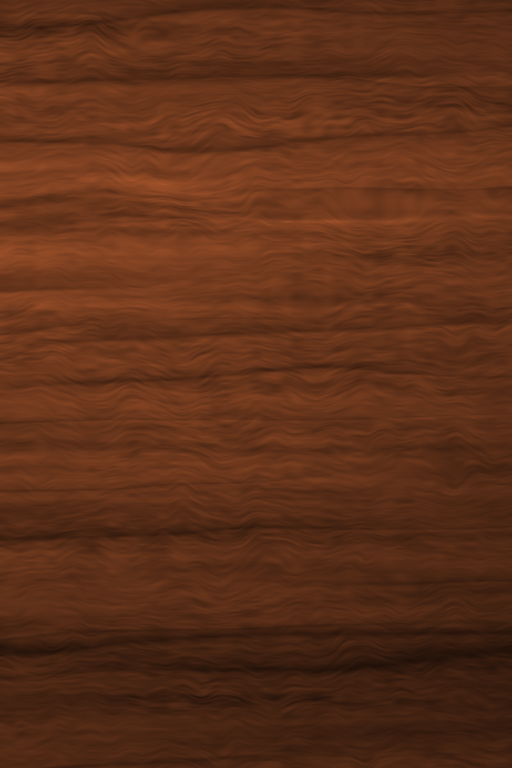
This texture is drawn by a WebGL 2 fragment shader. Its source:

```glsl
#version 300 es
precision highp float;
// Dark reddish-brown wood: horizontal grain, feathery fibres and wavy dark veins.

#define WOOD_TINT vec3(1.0, 0.51, 0.262)
#define LIGHT_LOW 0.262
#define LIGHT_GAIN 0.168
#define LIGHT_HEIGHT 0.69
#define BAND_CONTRAST 0.30
#define STREAK_CONTRAST 0.34
#define FIBRE_CONTRAST 0.40
#define FIBRE_SLANT 0.026
#define VEIN_COUNT 17
#define VEIN_DEPTH 0.40
#define FIGURE_HEIGHT 0.735
#define FIGURE_GLOW 0.42

uniform vec2 u_resolution;
out vec4 fragColor;

float hash(vec2 p) {
  return fract(sin(dot(p, vec2(127.1, 311.7))) * 43758.5453);
}

float noise(vec2 p) {
  vec2 cell = floor(p), f = fract(p);
  f = f * f * (3.0 - 2.0 * f);
  float low = mix(hash(cell), hash(cell + vec2(1.0, 0.0)), f.x);
  float high = mix(hash(cell + vec2(0.0, 1.0)), hash(cell + 1.0), f.x);
  return mix(low, high, f.y);
}

float fbm(vec2 p) {
  float sum = 0.0, gain = 0.5;
  for (int i = 0; i < 4; i++) {
    sum += gain * noise(p);
    p = p * vec2(1.7, 2.1) + vec2(13.7, 5.3);
    gain *= 0.5;
  }
  return sum / 0.9375;
}

// Wavy veins, crisp on one side and fading softly on the other
float veins(vec2 p, float width) {
  float shade = 0.0;
  for (int i = 0; i < VEIN_COUNT; i++) {
    float id = float(i);
    float weight = hash(vec2(id, 8.7));
    float centre = (id - 0.3 + 1.6 * hash(vec2(id, 3.1))) / float(VEIN_COUNT);
    float path = centre + 0.025 * (p.x - 0.3)
      + 0.030 * (noise(vec2(p.x * 4.0 + id * 7.3, id)) - 0.5)
      + 0.005 * (noise(vec2(p.x * 13.0, id * 3.7)) - 0.5);
    float swell = noise(vec2(p.x * 5.0, id + 40.5));
    float thick = mix(0.0018, 0.0055, weight * weight) * (0.5 + swell);
    float d = p.y - path;
    if (hash(vec2(id, 6.3)) > 0.65) d = -d;
    float profile = d < 0.0 ? exp(-d * d / (thick * thick)) : exp(-d / (thick * 2.4));

    // Each vein enters from one side and tapers out
    float along = hash(vec2(id, 5.9)) > 0.55 ? width - p.x : p.x;
    float end = width * mix(0.3, 1.5, hash(vec2(id, 1.3)));
    float reach = 1.0 - smoothstep(end - 0.3, end, along);
    shade = max(shade, profile * reach * mix(0.4, 1.0, weight) * (0.45 + 0.7 * swell));
  }
  return shade;
}

void main() {
  vec2 p = gl_FragCoord.xy / u_resolution.y;
  float width = u_resolution.x / u_resolution.y;
  float side = p.x / width;

  // Gentle grain drift, stronger around the swirling figure
  float offset = (p.y - FIGURE_HEIGHT) / 0.045;
  float figure = exp(-offset * offset);
  vec2 g = p;
  g.y += 0.016 * (noise(p * vec2(3.5, 6.0)) - 0.5) - 0.015 * p.x;
  g.y += figure * 0.03 * (noise(p * vec2(8.0, 17.0) + 4.0) - 0.5);

  // Broad bands, long streaks and smoky dark strips
  float band = fbm(g * vec2(1.5, 15.0) + 2.3) - 0.5;
  float streak = fbm(g * vec2(2.6, 70.0) + 9.1) - 0.5;
  float strip = smoothstep(0.62, 0.9, noise(g * vec2(1.6, 27.0) + 51.0));

  // Short fibres bent into slanted feathers
  float bend = noise(p * vec2(17.0, 14.0) + 21.0) + 0.4 * noise(p * vec2(42.0, 30.0));
  float fibreY = g.y + FIBRE_SLANT * bend;
  float fibre = 0.55 * noise(vec2(p.x * 34.0, fibreY * 210.0))
    + 0.45 * noise(vec2(p.x * 75.0 + 7.0, fibreY * 370.0)) - 0.5;
  float feather = 0.4 + 1.0 * noise(g * vec2(4.0, 24.0) + 31.0);

  // Bright curling lines in the figure
  float curl = noise(vec2(g.x * 5.0, g.y * 135.0) + 17.0);
  float glow = FIGURE_GLOW * figure * curl * curl * curl * (1.15 - 0.6 * side);

  // Soft lamp from the upper left, falling off to the edges
  float fall = (p.y - LIGHT_HEIGHT) / 0.42;
  float light = LIGHT_LOW + LIGHT_GAIN * exp(-fall * fall);
  light *= 1.09 - 0.17 * side * side;
  light *= 1.0 - 0.14 * smoothstep(0.95, 1.0, p.y);

  float tone = 1.02 + BAND_CONTRAST * band + STREAK_CONTRAST * streak;
  tone += FIBRE_CONTRAST * feather * fibre + glow - 0.16 * strip;
  tone *= 1.0 - VEIN_DEPTH * veins(p + vec2(0.0, 0.007 * streak), width);
  fragColor = vec4(clamp(WOOD_TINT * light * tone, 0.0, 1.0), 1.0);
}
```
